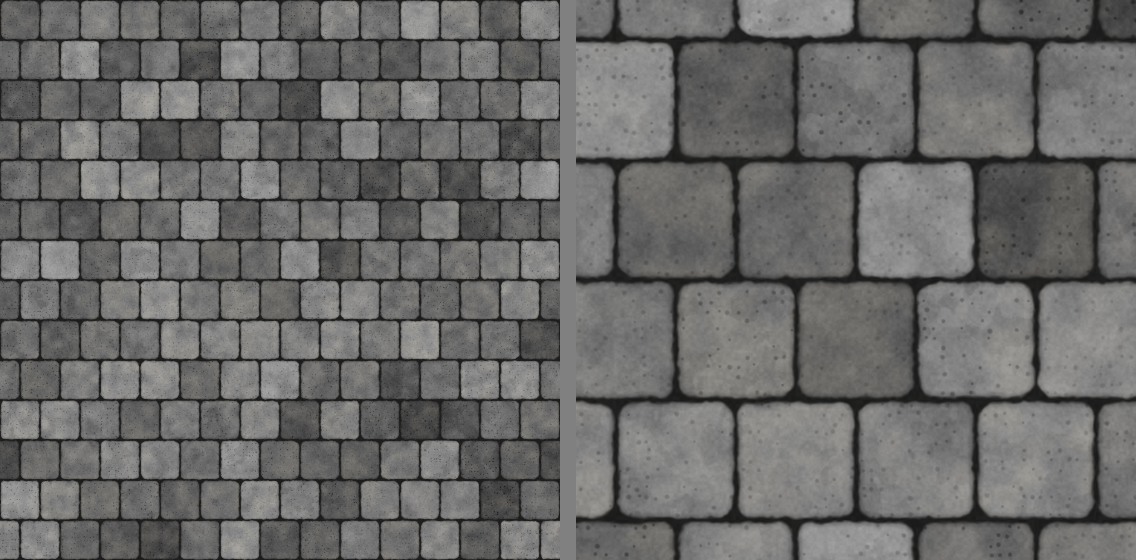
Left: the whole. Right: its middle third, enlarged.
This texture is drawn by a three.js fragment shader. Its source:

```glsl
// Grey concrete pavers in a running bond: 14 rows of 14 square stones with
// rounded, slightly chipped edges over dark joints. Each stone gets a hashed
// tone; layered value noise adds blotches and grain, scattered dots add pits.

varying vec2 vUv;

const float COUNT = 14.0;          // stones across and down
const float ROW_SHIFT = 0.5;       // offset of every other row, in stones
const float HALF_JOINT = 0.022;    // lengths below are in stone widths
const float CORNER = 0.125;
const float CHIPPING = 0.035;
const float EDGE_SOFT = 0.018;
const float BEVEL = 0.055;

const vec3 JOINT_COLOR = vec3(0.115, 0.115, 0.113);
const float DARK_TONE = 0.275;
const float LIGHT_TONE = 0.585;
const float TONE_BIAS = 0.68;      // below 1 favours light stones
const vec3 WARM_TINT = vec3(1.015, 1.0, 0.965);

const float BLOTCH = 0.20;
const float PATCH = 0.045;
const float GRAIN = 0.075;
const float PIT_GRID = 13.0;
const float PIT_SHARE = 0.22;
const float PIT_DEPTH = 0.13;

float hash(vec2 p) {
  vec3 q = fract(vec3(p.xyx) * 0.1031);
  q += dot(q, q.yzx + 33.33);
  return fract((q.x + q.y) * q.z);
}

float noise(vec2 p) {
  vec2 i = floor(p);
  vec2 f = fract(p);
  f = f * f * (3.0 - 2.0 * f);
  float low = mix(hash(i), hash(i + vec2(1.0, 0.0)), f.x);
  float high = mix(hash(i + vec2(0.0, 1.0)), hash(i + 1.0), f.x);
  return mix(low, high, f.y);
}

float fbm(vec2 p) {
  float sum = 0.0;
  float weight = 0.5;
  for (int i = 0; i < 4; i++) {
    sum += weight * noise(p);
    p = p * 2.03 + 17.7;
    weight *= 0.5;
  }
  return sum / 0.9375;
}

float roundedBox(vec2 p, float halfSize, float radius) {
  vec2 q = abs(p) - halfSize + radius;
  return length(max(q, 0.0)) + min(max(q.x, q.y), 0.0) - radius;
}

// Small round holes, one candidate per grid cell
float pits(vec2 p) {
  vec2 cell = floor(p);
  vec2 center = 0.3 + 0.4 * vec2(hash(cell + 3.1), hash(cell + 71.7));
  float radius = mix(0.12, 0.30, hash(cell + 29.3));
  float present = step(hash(cell + 113.9), PIT_SHARE);
  float d = length(fract(p) - center);
  return present * (1.0 - smoothstep(radius * 0.4, radius + 0.1, d));
}

void main() {
  // Running bond layout; ids wrap so the left and right sides join
  vec2 grid = vUv * COUNT;
  float row = floor(grid.y);
  grid.x += ROW_SHIFT * (1.0 - mod(row, 2.0));
  vec2 id = vec2(mod(floor(grid.x), COUNT), row);
  vec2 local = fract(grid);
  vec2 surface = local + id * 7.37 + 5.0;

  // Chipped stone outline
  float wobble = 0.65 * noise(surface * 11.0) + 0.35 * noise(surface * 25.0) - 0.5;
  float radius = CORNER * mix(0.8, 1.2, hash(id + 47.0));
  float dist = roundedBox(local - 0.5, 0.5 - HALF_JOINT, radius) + CHIPPING * wobble;
  float stoneMask = 1.0 - smoothstep(-EDGE_SOFT, EDGE_SOFT, dist);

  // Base tone, blotches and worn patches
  float pick = hash(id * 1.73 + 11.0);
  float tone = mix(DARK_TONE, LIGHT_TONE, pow(pick, TONE_BIAS));
  float cloud = fbm(surface * 3.2);
  float stain = smoothstep(0.53, 0.60, fbm(surface * 4.5 + 31.0));
  float wear = mix(0.4, 1.0, hash(id + 83.0));
  tone += BLOTCH * (cloud - 0.5);
  tone += PATCH * wear * stain * mix(0.8, -1.0, smoothstep(0.1, 0.45, pick));

  // Fine grain, pits and a shaded rim
  tone += GRAIN * (0.6 * noise(surface * 32.0) + 0.4 * noise(surface * 61.0) - 0.5);
  tone -= PIT_DEPTH * wear * pits(surface * PIT_GRID);
  tone *= mix(0.80, 1.0, smoothstep(0.0, BEVEL, -dist));

  float warmth = hash(id + 137.0) * smoothstep(0.4, 0.65, cloud);
  vec3 stone = tone * mix(vec3(1.0), WARM_TINT, warmth);
  vec3 joint = JOINT_COLOR * (0.85 + 0.3 * noise(surface * 30.0));
  gl_FragColor = vec4(mix(joint, stone, stoneMask), 1.0);
}
```
